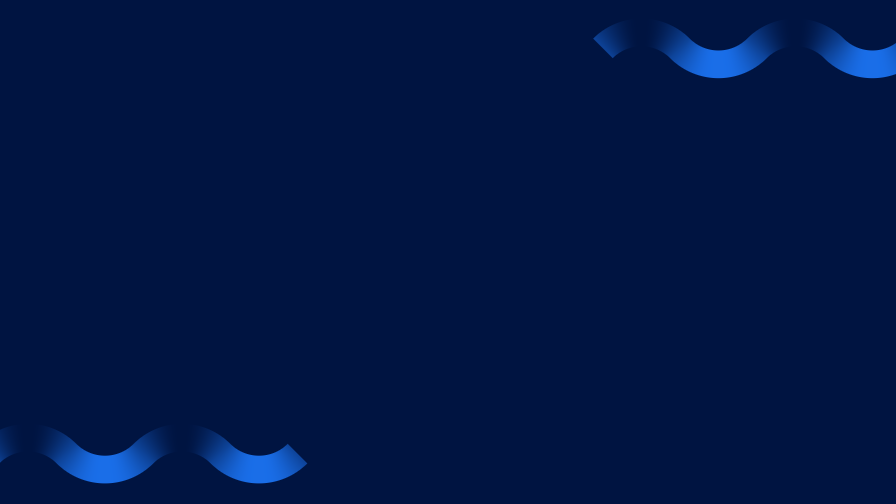
Reproduce this background procedurally as a WebGL 2 fragment shader.

```glsl
#version 300 es
precision highp float;
// Two wavy ribbons on deep navy, one at the lower left and one at the upper right.
// Each ribbon is a chain of quarter-circle arcs, alternately crest and trough,
// shaded by angle from navy at the crests to bright blue at the troughs.

#define ARC_SPAN 0.1528            // width of one arc, in canvas heights
#define HALF_WIDTH 0.0275          // half the ribbon thickness
#define LEFT_END vec2(0.5903, 0.1000)
#define RIGHT_START vec2(1.1963, 0.9040)
#define FADE_LOW 0.03
#define FADE_HIGH 0.94
#define NAVY vec3(0.0, 0.078, 0.255)
#define BRIGHT vec3(0.100, 0.430, 0.910)

uniform vec2 u_resolution;
out vec4 fragColor;

// Linear edge coverage, so that neighbouring arcs add up without a seam.
float coverage(float inside, float pixel) {
    return clamp(inside / pixel + 0.5, 0.0, 1.0);
}

// Glow of one quarter arc; p is relative to the ribbon end, even arcs are crests.
float arcGlow(vec2 p, float index, float pixel) {
    bool crest = mod(index, 2.0) < 0.5;
    vec2 q = vec2(abs(p.x - (index + 0.5) * ARC_SPAN), crest ? p.y : -p.y);
    q.y += 0.5 * ARC_SPAN;

    float radius = ARC_SPAN * sqrt(0.5);
    float band = coverage(HALF_WIDTH - abs(length(q) - radius), pixel);
    float sector = coverage((q.y - q.x) * sqrt(0.5), pixel);

    // Half the angle fraction: 0 at the arc's middle, 0.5 at its joints.
    float turn = 0.5 * clamp(atan(q.x, q.y) / radians(45.0), 0.0, 1.0);
    float shade = smoothstep(FADE_LOW, FADE_HIGH, crest ? turn : 1.0 - turn);
    return band * sector * shade;
}

// Ribbon running from its end at p = 0 towards +x or -x.
float ribbonGlow(vec2 p, float direction, float pixel) {
    float cell = floor(p.x / ARC_SPAN);
    float glow = 0.0;
    for (int i = -1; i <= 1; i++) {
        float index = cell + float(i);
        if ((index + 0.5) * direction > 0.0) glow += arcGlow(p, index, pixel);
    }
    return glow;
}

void main() {
    vec2 p = gl_FragCoord.xy / u_resolution.y;
    float pixel = 1.0 / u_resolution.y;

    float glow = ribbonGlow(p - LEFT_END, -1.0, pixel)
               + ribbonGlow(p - RIGHT_START, 1.0, pixel);
    fragColor = vec4(mix(NAVY, BRIGHT, clamp(glow, 0.0, 1.0)), 1.0);
}
```
